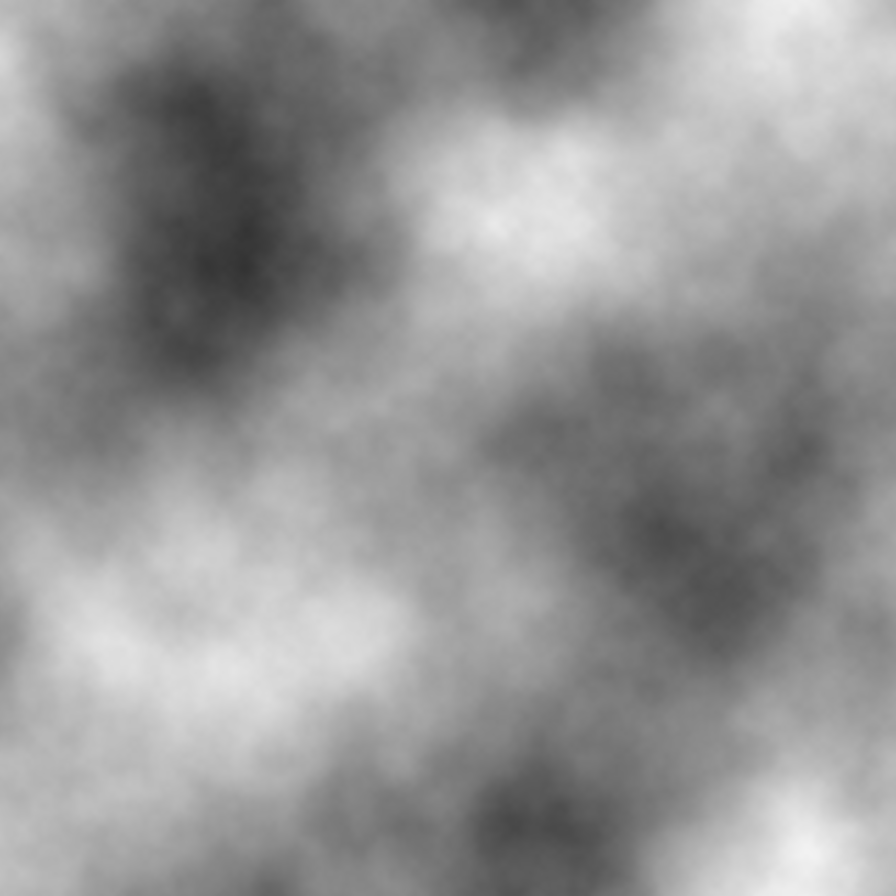
A Shadertoy shader for this texture:

```glsl
// Soft grey clouds: broad periodic waves with wrapped fractal noise on top.

const float TAU = 6.2831853;
const float MEAN_GREY = 0.546;
const float DETAIL_STRENGTH = 0.30;
const float DETAIL_CELLS = 5.0;
const int DETAIL_OCTAVES = 6;

float hash(vec2 cell, float seed) {
    return fract(sin(dot(cell, vec2(127.1, 311.7)) + seed * 74.7) * 43758.5453);
}

// Value noise that repeats after a whole number of cells
float wrappedNoise(vec2 p, float period, float seed) {
    vec2 cell = floor(p);
    vec2 f = p - cell;
    vec2 blend = f * f * f * (f * (f * 6.0 - 15.0) + 10.0);
    vec2 lo = mod(cell, period);
    vec2 hi = mod(cell + 1.0, period);
    float bottom = mix(hash(lo, seed), hash(vec2(hi.x, lo.y), seed), blend.x);
    float top = mix(hash(vec2(lo.x, hi.y), seed), hash(hi, seed), blend.x);
    return mix(bottom, top, blend.y);
}

// Sum of octaves centred on zero, each half as strong as the last
float fractalNoise(vec2 uv, float cells, int octaves) {
    float total = 0.0;
    float strength = 1.0;
    for (int i = 0; i < octaves; i++) {
        total += strength * (wrappedNoise(uv * cells, cells, float(i) + 1.0) - 0.5);
        cells *= 2.0;
        strength *= 0.5;
    }
    return total;
}

// Plane wave; whole repeats keep it seamless, phase is in turns
float wave(vec2 uv, vec2 repeats, float strength, float phase) {
    return strength * cos(TAU * (dot(uv, repeats) - phase));
}

// Large light and dark masses
float cloudMasses(vec2 uv) {
    float masses = wave(uv, vec2(1.0, -1.0), 0.149, -0.076);
    masses += wave(uv, vec2(1.0, 1.0), 0.072, -0.371);
    masses += wave(uv, vec2(1.0, 0.0), 0.053, 0.068);
    masses += wave(uv, vec2(0.0, -1.0), 0.058, -0.230);
    masses += wave(uv, vec2(2.0, 0.0), 0.030, 0.033);
    masses += wave(uv, vec2(0.0, -2.0), 0.034, 0.423);
    masses += wave(uv, vec2(1.0, -2.0), 0.020, -0.119);
    masses += wave(uv, vec2(1.0, 2.0), 0.032, 0.048);
    masses += wave(uv, vec2(2.0, 1.0), 0.025, -0.139);
    masses += wave(uv, vec2(2.0, -2.0), 0.027, 0.702);
    masses += wave(uv, vec2(2.0, 2.0), 0.017, -0.270);
    return masses;
}

void mainImage(out vec4 fragColor, in vec2 fragCoord) {
    vec2 uv = fragCoord / iResolution.xy;
    float detail = DETAIL_STRENGTH * fractalNoise(uv, DETAIL_CELLS, DETAIL_OCTAVES);
    float grey = MEAN_GREY + cloudMasses(uv) + detail;
    fragColor = vec4(vec3(clamp(grey, 0.0, 1.0)), 1.0);
}
```
